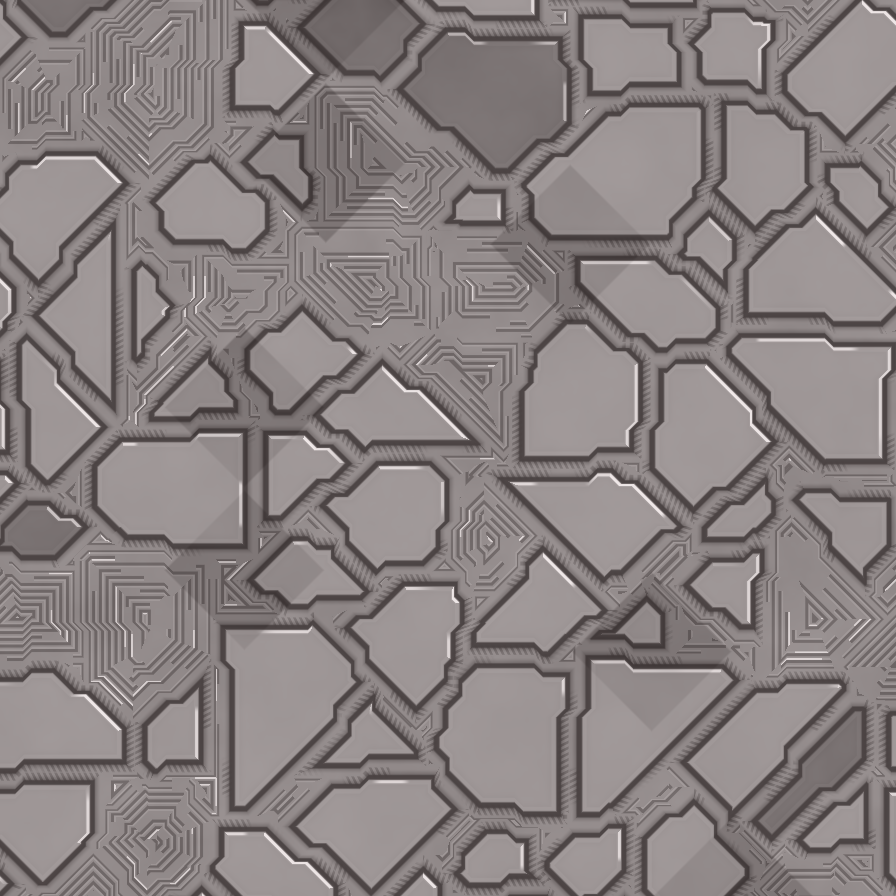
Give the GLSL for this texture, as a WebGL 1 fragment shader.

```glsl
precision highp float;
// Grey armour plates with bevelled octagonal outlines, hatched channels and circuit grooves.

uniform vec2 u_resolution;

#define GRID 8.0            // plate sites across the canvas
#define JITTER 0.85         // scatter of the sites
#define JOG 0.04            // offset of the steps in plate edges, in sites
#define CIRCUIT_SHARE 0.14  // share of sites left open as circuitry
#define DARK_SHARE 0.07     // share of darker plates
#define TINT_SHARE 0.11     // share of tinted diamond patches
#define RIM 0.0115          // distance from channel middle to dark rim
#define TRACE_PITCH 0.0075  // spacing of circuit grooves
#define TICK_PITCH 0.0065   // spacing of channel hatching
#define PLATE_TONE 0.622
#define FLOOR_TONE 0.575
#define RIM_TONE 0.29

float hash(vec2 p) {
  return fract(sin(dot(p, vec2(127.1, 311.7))) * 43758.5453);
}

float noise(vec2 p) {
  vec2 i = floor(p), f = fract(p);
  f = f * f * (3.0 - 2.0 * f);
  return mix(mix(hash(i), hash(i + vec2(1, 0)), f.x),
             mix(hash(i + vec2(0, 1)), hash(i + vec2(1, 1)), f.x), f.y);
}

float fbm(vec2 p) {
  float sum = 0.0, gain = 0.55;
  for (int i = 0; i < 4; i++) {
    sum += gain * noise(p);
    p = p * 2.1 + 17.3;
    gain *= 0.5;
  }
  return sum;
}

float stroke(float x, float center, float halfWidth) {
  return 1.0 - smoothstep(halfWidth * 0.4, halfWidth, abs(x - center));
}

vec2 perp(vec2 v) { return vec2(-v.y, v.x); }

// Nearest of eight directions, favouring diagonals
vec2 snapDirection(vec2 v) {
  return normalize(step(abs(v.yx) * 0.33, abs(v)) * sign(v));
}

// Site position in xy, relative size in z
vec3 site(vec2 cell) {
  vec2 scatter = vec2(hash(cell), hash(cell + 37.2)) - 0.5;
  return vec3(cell + 0.5 + JITTER * scatter, mix(0.4, 1.3, hash(cell + 71.7)));
}

// Each plate is cut by snapped half-planes shared with its neighbours;
// the depth is negative in the gaps where those cuts do not meet.
void findPlate(vec2 p, out float depth, out vec2 normal, out vec2 id) {
  depth = -9.0;
  normal = vec2(0, 1);
  id = floor(p);
  for (int y = -1; y <= 1; y++) for (int x = -1; x <= 1; x++) {
    vec2 cell = floor(p) + vec2(x, y);
    vec3 a = site(cell);
    vec2 reach = abs(p - cell - 0.5);
    float d = 1.45 - max(reach.x, reach.y);
    vec2 n = vec2(0, 1);
    for (int j = -2; j <= 2; j++) for (int i = -2; i <= 2; i++) {
      if (i == 0 && j == 0) continue;
      vec3 b = site(cell + vec2(i, j));
      vec2 dir = snapDirection(b.xy - a.xy);
      vec2 q = p - mix(a.xy, b.xy, a.z / (a.z + b.z));
      float pick = fract((a.z + b.z) * 17.3);
      float turn = step(0.6, pick) - step(pick, 0.4);
      float cut = turn * clamp(dot(q, perp(dir)), -JOG, JOG) - dot(q, dir);
      if (cut < d) { d = cut; n = dir; }
    }
    if (d > depth) { depth = d; normal = n; id = cell; }
  }
}

void main() {
  vec2 uv = gl_FragCoord.xy / u_resolution.y;
  float depth;
  vec2 normal, id;
  findPlate(uv * GRID, depth, normal, id);
  float e = depth / GRID;
  float along = dot(uv, perp(normal));
  float facing = dot(normal, vec2(0.7071));
  float circuit = step(hash(id + 5.1), CIRCUIT_SHARE);
  float solid = 1.0 - circuit;
  float wear = fbm(uv * 16.0);

  // Channel floor with hatching
  float tone = FLOOR_TONE + 0.07 * (wear - 0.5);
  tone -= 0.12 * solid * smoothstep(0.002, 0.010, e);
  float hatch = stroke(fract((along + 0.5 * e) / TICK_PITCH), 0.5, 0.35);
  hatch *= smoothstep(0.45, 0.55, noise(vec2(along * 24.0, hash(id) * 50.0)));
  tone -= 0.10 * hatch * solid * smoothstep(-0.001, 0.002, e);

  // Broken grooves following the outline in gaps and circuit sites
  float inset = mix(-e, abs(e), circuit);
  float row = inset / TRACE_PITCH;
  float lane = floor(row);
  float run = floor(along * 22.0 + 5.0 * hash(vec2(lane, 3.0)));
  float pick = hash(vec2(lane, run) + id * 7.0);
  float trace = step(0.3, pick) * smoothstep(0.002, 0.004, inset);
  tone -= 0.14 * trace * stroke(fract(row), 0.45, 0.32);
  tone += (0.05 + 0.22 * step(0.95, pick)) * trace * stroke(fract(row), 0.82, 0.18);

  // Plate face, dark rim and glints
  float plate = solid * smoothstep(RIM - 0.001, RIM + 0.002, e);
  float face = PLATE_TONE + 0.03 * (wear - 0.5);
  face -= 0.02 * (1.0 - smoothstep(0.014, 0.028, e));
  face -= step(hash(id + 9.4), DARK_SHARE) * (0.10 + 0.08 * wear);
  tone = mix(tone, face, plate);
  float rim = solid * stroke(e, RIM, 0.0042 - 0.0005 * facing);
  tone = mix(tone, RIM_TONE, 0.95 * rim);
  float glint = smoothstep(0.6, 0.75, facing) * stroke(e, RIM + 0.005, 0.0024);
  glint *= smoothstep(0.5, 0.62, noise(vec2(along * 16.0, hash(id + 2.0) * 40.0)));
  tone += solid * (0.30 * glint + 0.025 * stroke(e, RIM + 0.006, 0.003));

  // Tinted diamond patches
  vec2 diamond = vec2(uv.x + uv.y, uv.x - uv.y) * 5.5;
  vec2 border = 0.5 - abs(fract(diamond) - 0.5);
  float tint = step(hash(floor(diamond) + 4.6), TINT_SHARE);
  tint *= smoothstep(0.0, 0.025, min(border.x, border.y));
  tone *= 1.0 - tint * (0.06 + 0.16 * wear) * mix(1.0, 0.6, plate);

  gl_FragColor = vec4(vec3(tone, tone - 0.03, tone - 0.03), 1.0);
}
```
